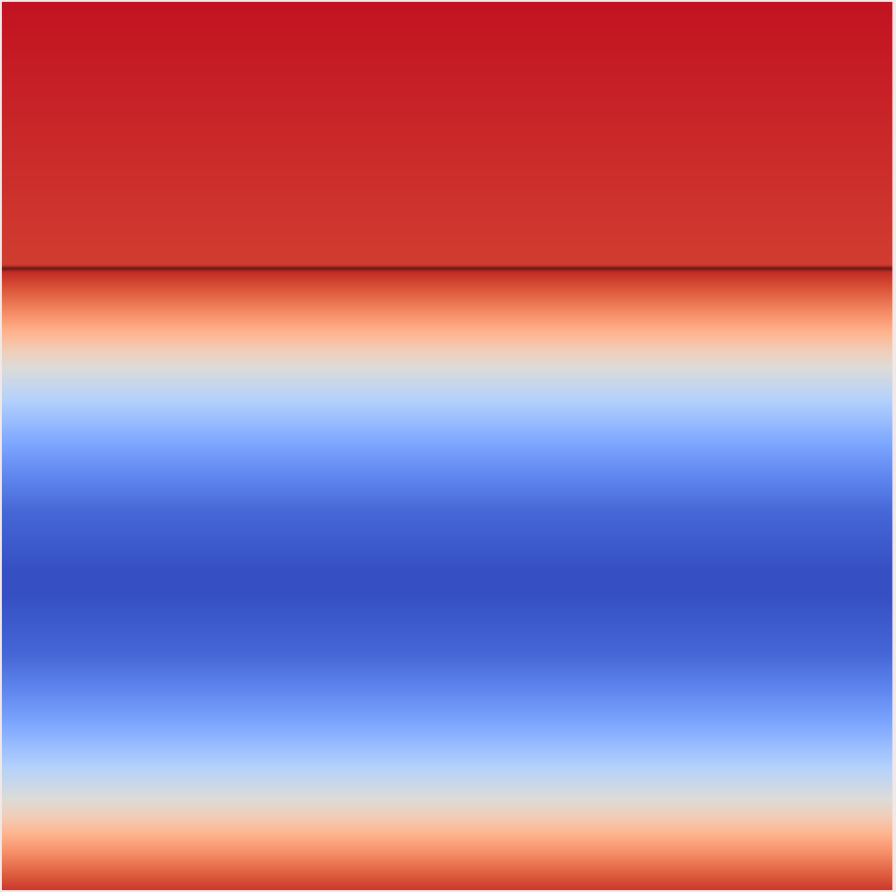
Write a Shadertoy shader that draws this background.

```glsl
// Horizontal heat bands: a cold blue core warming symmetrically to red,
// capped by a flat red layer above a thin dark seam. A diverging colour ramp
// is driven by the distance from the core, then a pale rim is added.

// Linear progress of x from a to b, held at the ends.
float ramp(float a, float b, float x) {
    return clamp((x - a) / (b - a), 0.0, 1.0);
}

// Diverging colours, from cold at distance 0 to hot at about 0.35.
vec3 heatColor(float d) {
    vec3 c = vec3(0.21, 0.31, 0.76);
    c = mix(c, vec3(0.27, 0.40, 0.84), ramp(0.012, 0.078, d));
    c = mix(c, vec3(0.37, 0.52, 0.93), ramp(0.078, 0.118, d));
    c = mix(c, vec3(0.49, 0.65, 1.00), ramp(0.118, 0.157, d));
    c = mix(c, vec3(0.70, 0.82, 0.99), ramp(0.157, 0.205, d));
    c = mix(c, vec3(0.86, 0.86, 0.85), ramp(0.205, 0.241, d));
    c = mix(c, vec3(0.94, 0.81, 0.73), ramp(0.241, 0.260, d));
    c = mix(c, vec3(1.00, 0.70, 0.55), ramp(0.260, 0.282, d));
    c = mix(c, vec3(0.96, 0.55, 0.40), ramp(0.282, 0.303, d));
    c = mix(c, vec3(0.87, 0.36, 0.24), ramp(0.303, 0.327, d));
    return mix(c, vec3(0.77, 0.18, 0.15), ramp(0.327, 0.348, d));
}

void mainImage(out vec4 fragColor, in vec2 fragCoord) {
    vec2 uv = fragCoord / iResolution.xy;
    vec2 pixel = 1.0 / iResolution.xy;
    float seamHeight = 0.699;

    // Warm and cold bands below the seam
    vec3 color = heatColor(abs(uv.y - 0.346));

    // Red layer, deeper towards the top
    vec3 redLayer = mix(vec3(0.82, 0.24, 0.19), vec3(0.76, 0.07, 0.13),
                        ramp(seamHeight, 1.0, uv.y));
    float above = smoothstep(-pixel.y, pixel.y, uv.y - seamHeight);
    color = mix(color, redLayer, above);

    // Dark seam with soft flanks
    float seam = exp(-pow((uv.y - seamHeight) / 0.0027, 2.0));
    color = mix(color, vec3(0.42, 0.09, 0.08), 0.9 * seam);

    // Thin pale rim, a little wider on the right
    vec2 inset = min(uv - vec2(0.002), vec2(0.996, 0.998) - uv);
    vec2 inside = smoothstep(-0.5 * pixel, 0.5 * pixel, inset);
    color = mix(vec3(0.95, 0.91, 0.91), color, inside.x * inside.y);

    fragColor = vec4(color, 1.0);
}
```
